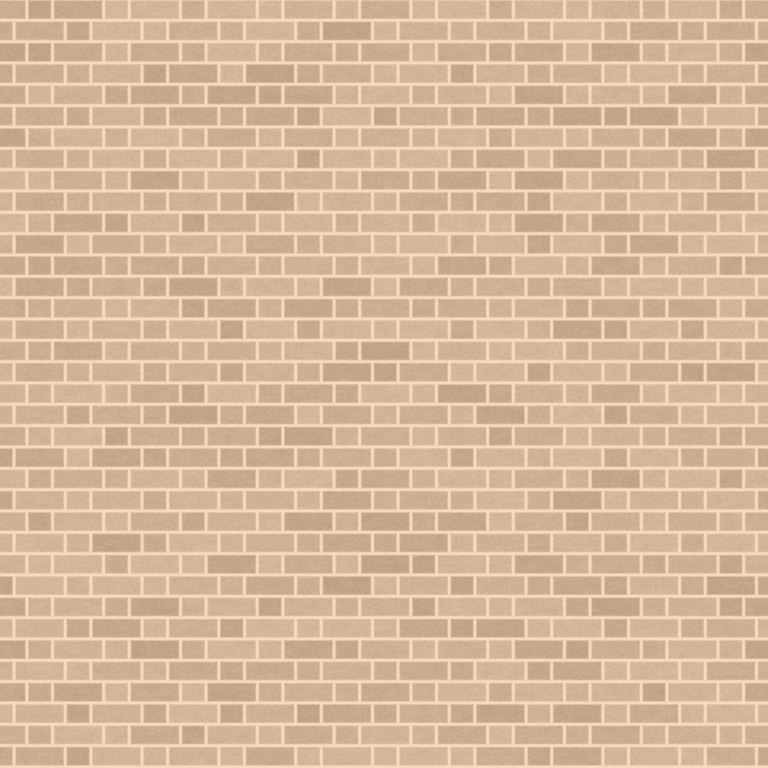
A WebGL 2 fragment shader for this texture:

```glsl
#version 300 es
precision highp float;
// Pale sandstone-coloured brick wall in Flemish bond: 36 courses, each with
// 10 pairs of a short header and a long stretcher, shifted by half a pair.
// Brick tones come from a hash, the grain from wrapping gradient noise.

uniform vec2 u_resolution;
out vec4 fragColor;

// Integer hash of a lattice cell, 0 to 1
float hash(vec2 cell, uint seed) {
  uvec2 q = uvec2(ivec2(cell));
  uint h = q.x * 1597u + q.y * 51749u + seed * 7919u;
  h = (h ^ (h >> 16)) * 73244475u;
  h = (h ^ (h >> 15)) * 73244475u;
  h ^= h >> 16;
  return float(h & 65535u) / 65535.0;
}

// Slope contribution of one lattice corner
float corner(vec2 cell, vec2 offset, vec2 period, uint seed) {
  float angle = 6.2832 * hash(mod(cell, period), seed);
  return dot(vec2(cos(angle), sin(angle)), offset);
}

// Gradient noise over the canvas, wrapping after a whole number of cells
float gradientNoise(vec2 uv, vec2 period, uint seed) {
  vec2 p = uv * period;
  vec2 i = floor(p);
  vec2 f = p - i;
  vec2 w = f * f * f * (f * (f * 6.0 - 15.0) + 10.0);
  vec2 e = vec2(1.0, 0.0);
  float low = mix(corner(i, f, period, seed),
                  corner(i + e.xy, f - e.xy, period, seed), w.x);
  float high = mix(corner(i + e.yx, f - e.yx, period, seed),
                   corner(i + e.xx, f - e.xx, period, seed), w.x);
  return mix(low, high, w.y);
}

void main() {
  vec2 uv = gl_FragCoord.xy / u_resolution;

  // Courses, with a half-pair shift on every other one
  float y = uv.y * 36.0 - 0.05;
  float course = mod(floor(y), 36.0);
  float x = uv.x * 10.0 - 0.35 - 0.5 * (1.0 - mod(course, 2.0));
  float pair = mod(floor(x), 10.0);
  float along = fract(x);
  float up = fract(y);

  // Distance to the nearest joint, in course heights
  float bedJoint = min(up, 1.0 - up);
  float headJoint = 3.6 * min(min(along, 1.0 - along), abs(along - 1.0 / 3.0));
  float joint = min(bedJoint, headJoint);

  // One tone per brick, with faint blotches and fine grain
  float isStretcher = step(1.0 / 3.0, along);
  float tone = pow(hash(vec2(pair * 2.0 + isStretcher, course), 3u), 1.5);
  float blotch = gradientNoise(uv, vec2(48.0, 90.0), 11u);
  float grain = gradientNoise(uv, vec2(230.0, 256.0), 23u);
  vec3 brick = mix(vec3(0.825, 0.718, 0.602), vec3(0.750, 0.645, 0.530), tone);
  brick += 0.022 * blotch + 0.035 * grain;

  // Soft-edged mortar, never sharper than a pixel
  float pixel = 36.0 / u_resolution.y;
  float soft = max(0.065, 0.7 * pixel);
  float mortarMask = 1.0 - smoothstep(0.073 - soft, 0.073 + soft, joint);
  vec3 mortar = vec3(0.965, 0.868, 0.757) + 0.015 * grain;

  fragColor = vec4(mix(brick, mortar, mortarMask), 1.0);
}
```
